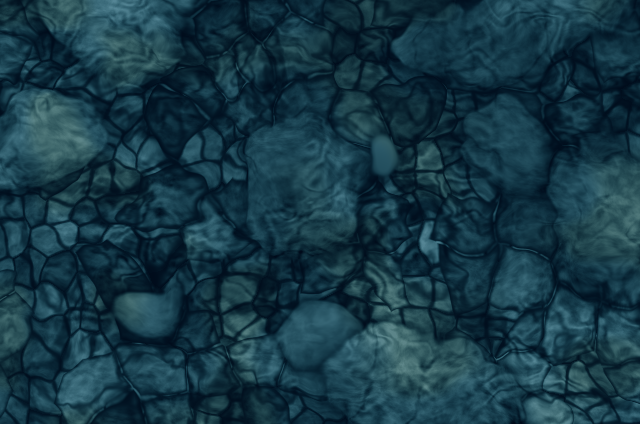
Reproduce this texture procedurally as a Shadertoy shader.

```glsl
// A dim blue-green stream bed seen through rippling water.
// Cellular rubble in two sizes lies under a few pale boulders; contour
// lines of warped noise draw the refraction, and one tone ramp colours it all.

const float TAU = 6.28318;

// Large stones: centre x, centre y, radius x, radius y (canvas heights)
const int BOULDER_COUNT = 10;
const vec4 BOULDERS[BOULDER_COUNT] = vec4[BOULDER_COUNT](
    vec4(0.08, 0.67, 0.15, 0.11), vec4(0.27, 0.95, 0.17, 0.14),
    vec4(1.22, 0.94, 0.28, 0.12), vec4(1.20, 0.66, 0.10, 0.13),
    vec4(1.41, 0.50, 0.15, 0.17), vec4(0.74, 0.20, 0.08, 0.07),
    vec4(0.98, 0.04, 0.24, 0.16), vec4(0.70, 0.56, 0.15, 0.18),
    vec4(0.36, 0.28, 0.08, 0.06), vec4(0.90, 0.62, 0.036, 0.042));

float hash(vec2 p) {
    return fract(sin(dot(p, vec2(127.1, 311.7))) * 43758.5453);
}

float noise(vec2 p) {
    vec2 i = floor(p), f = fract(p);
    f = f * f * (3.0 - 2.0 * f);
    return mix(mix(hash(i), hash(i + vec2(1, 0)), f.x),
               mix(hash(i + vec2(0, 1)), hash(i + vec2(1, 1)), f.x), f.y);
}

float fbm(vec2 p) {
    float sum = 0.0, amp = 0.533;
    for (int i = 0; i < 4; i++) {
        sum += amp * noise(p);
        p = mat2(1.6, 1.2, -1.2, 1.6) * p + 7.3;
        amp *= 0.5;
    }
    return sum;
}

// Shifts a point the way uneven water would
vec2 refractPoint(vec2 p, float scale, float amount) {
    return p + amount * (vec2(noise(p * scale), noise(p * scale + 17.0)) - 0.5);
}

// Nearest distance, gap to the second nearest, and cell id
vec3 cells(vec2 p) {
    vec2 home = floor(p);
    vec3 result = vec3(9.0, 9.0, 0.0);
    for (int y = -1; y <= 1; y++)
    for (int x = -1; x <= 1; x++) {
        vec2 cell = home + vec2(x, y);
        vec2 seed = cell + 0.1 + 0.8 * vec2(hash(cell), hash(cell + 31.7));
        float d = distance(p, seed);
        if (d < result.x) result = vec3(d, result.x, hash(cell + 5.3));
        else result.y = min(result.y, d);
    }
    return vec3(result.x, result.y - result.x, result.z);
}

// Curling contour lines, -1 to 1, strong only in patches
float contourLines(vec2 p, float scale, float bands) {
    float height = fbm(refractPoint(p, 16.0, 0.05) * scale * vec2(0.8, 1.1));
    float patches = smoothstep(0.3, 0.65, noise(p * 9.0 + 3.0));
    return sin(TAU * bands * height) * mix(0.3, 1.0, patches);
}

// Thin winding creases, 0 to 1
float creases(vec2 p, float scale) {
    float ridge = abs(2.0 * fbm(p * scale) - 1.0);
    return 1.0 - smoothstep(0.0, 0.12, ridge);
}

// Tone and coverage of one layer of rubble
vec2 rubble(vec2 p, float scale, float keep) {
    vec3 c = cells(p * scale);
    float tone = 0.24 + 0.5 * c.z + 0.25 * (0.4 - c.x);
    float cover = smoothstep(0.02, 0.2, c.y);
    float kept = step(1.0 - keep, fract(c.z * 7.31));
    return vec2(tone * mix(0.3, 1.0, cover), kept * smoothstep(0.0, 0.06, c.y));
}

// Lays one boulder with its contact shadow over the tone below
float addBoulder(float tone, vec2 p, vec4 boulder, float seed, float lines, float grain) {
    vec2 radii = boulder.zw;
    float tilt = 0.8 * (hash(vec2(seed, 2.0)) - 0.5);
    vec2 q = mat2(cos(tilt), sin(tilt), -sin(tilt), cos(tilt)) * (p - boulder.xy) / radii;
    float d = length(q) - 1.0 + 0.9 * (fbm(p * 7.0 + seed) - 0.5);
    float size = min(radii.x, radii.y);
    float rough = smoothstep(0.04, 0.12, radii.x);

    float face = 0.68 + 0.08 * q.y - 0.22 * smoothstep(-0.4, 0.05, d);
    face += rough * (0.8 * (fbm(p * 6.0 + seed * 3.1) - 0.5) + 0.13 * lines + 0.5 * grain);
    face -= rough * 0.16 * creases(p + seed, 9.0);

    float shadow = 1.0 - 0.6 * exp(-max(d * size, 0.0) / 0.02);
    float cover = 1.0 - smoothstep(-0.006, 0.006, d * size);
    return mix(tone * shadow, face, cover);
}

// Deep blue to pale teal
vec3 waterColor(float tone) {
    float t = clamp(tone, 0.0, 1.15);
    return vec3(0.27 * pow(t, 1.5), 0.04 + 0.42 * t, 0.10 + 0.42 * t);
}

void mainImage(out vec4 fragColor, in vec2 fragCoord) {
    vec2 p = fragCoord / iResolution.y;
    vec2 bed = refractPoint(refractPoint(p, 8.0, 0.05), 24.0, 0.022);
    float lines = contourLines(p, 9.0, 7.0);
    float grain = fbm(bed * vec2(55.0, 75.0)) - 0.5;

    // Small rubble, then larger stones scattered over it
    vec2 small = rubble(bed, 15.0, 1.0);
    vec2 large = rubble(bed + 4.7, 8.0, 0.55);
    float tone = mix(small.x, large.x, large.y);
    tone += (0.17 * lines + 0.5 * grain) * smoothstep(0.05, 0.4, tone);
    tone *= 1.0 - 0.55 * creases(bed, 8.0);

    for (int i = 0; i < BOULDER_COUNT; i++)
        tone = addBoulder(tone, bed, BOULDERS[i], float(i) * 1.7, lines, grain);

    // Broad light and shade, brighter to the right
    tone *= 0.9 + 0.12 * p.x + 1.1 * (fbm(p * 2.6 + 1.5) - 0.5);

    // Faint olive growth on the paler stone
    float growth = smoothstep(0.5, 0.8, noise(bed * 7.0 + 9.0)) * clamp(tone, 0.0, 1.0);
    vec3 color = waterColor(tone) + growth * vec3(0.03, 0.0, -0.05);
    fragColor = vec4(color, 1.0);
}
```
